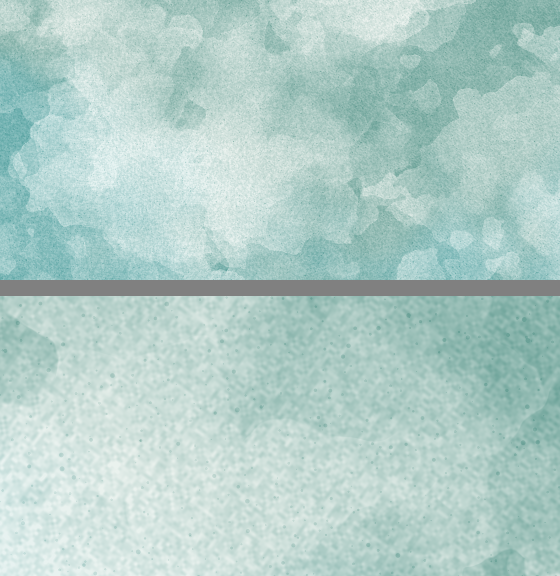
Top, the full canvas; bottom, a detail of the centre.
A WebGL 2 fragment shader for this texture:

```glsl
#version 300 es
precision highp float;

uniform vec2 u_resolution;
out vec4 fragColor;

const int WASH_COUNT = 5;
const vec3 DEEP_GREEN = vec3(0.50, 0.685, 0.65);
const vec3 PALE_MIST = vec3(0.90, 0.935, 0.918);
const vec3 TEAL_SHIFT = vec3(-0.055, 0.012, 0.045);

float hash(vec2 p) {
    return fract(sin(dot(p, vec2(127.1, 311.7))) * 43758.5453);
}

vec2 hash2(vec2 p) {
    return vec2(hash(p), hash(p + 19.7));
}

float noise(vec2 p) {
    vec2 i = floor(p);
    vec2 f = fract(p);
    f = f * f * (3.0 - 2.0 * f);
    float low = mix(hash(i), hash(i + vec2(1, 0)), f.x);
    float high = mix(hash(i + vec2(0, 1)), hash(i + vec2(1, 1)), f.x);
    return mix(low, high, f.y);
}

float fbm(vec2 p) {
    float sum = 0.0;
    float amplitude = 0.533;
    for (int i = 0; i < 4; i++) {
        sum += amplitude * noise(p);
        p = mat2(1.6, 1.2, -1.2, 1.6) * p + 7.3;
        amplitude *= 0.5;
    }
    return sum;
}

// Distance to the nearest jittered point: its level sets are scalloped.
float lobes(vec2 p) {
    vec2 cell = floor(p);
    float nearest = 2.0;
    for (int y = -1; y <= 1; y++) {
        for (int x = -1; x <= 1; x++) {
            vec2 c = cell + vec2(x, y);
            nearest = min(nearest, length(c + hash2(c) - p));
        }
    }
    return nearest;
}

float glow(vec2 p, vec2 centre, float radius) {
    vec2 d = (p - centre) / radius;
    return exp(-dot(d, d));
}

// Where the pale pigment gathers.
float cloudCover(vec2 p) {
    return glow(p, vec2(0.42, 0.28), 0.42)
         + 0.75 * glow(p, vec2(0.98, 0.36), 0.26)
         + 1.1 * glow(p, vec2(1.33, 1.02), 0.26)
         + 0.75 * glow(p, vec2(2.0, 0.25), 0.36)
         + 0.6 * glow(p, vec2(0.3, 1.0), 0.36);
}

// One translucent wash: x is its opacity, y its bright dried rim.
vec2 wash(vec2 p, float cover, float threshold, vec2 seed) {
    vec2 ragged = vec2(fbm(p * 9.0 + seed), fbm(p * 9.0 - seed)) - 0.5;
    vec2 q = p + 0.1 * ragged;
    float field = 0.5 * cover + 1.1 * (fbm(q * 2.8 + seed) - 0.5)
                + 0.24 * (0.45 - lobes(q * 6.5 + seed)) - threshold;
    float softness = smoothstep(0.5, 0.85, noise(p * 3.0 - seed));
    float inside = smoothstep(0.0, mix(0.012, 0.2, softness), field);
    float pigment = mix(0.05, 0.32, smoothstep(0.3, 0.7, fbm(p * 4.0 + seed * 1.7)));
    float rim = inside * exp(-max(field, 0.0) * 45.0) * (1.0 - softness);
    return vec2(inside * pigment, rim);
}

// Sparse dark specks in the paper.
float flecks(vec2 p, float density) {
    vec2 cell = floor(p);
    vec2 centre = 0.2 + 0.6 * hash2(cell);
    float radius = mix(0.03, 0.14, hash(cell + 5.1));
    float dist = length(fract(p) - centre);
    float present = step(hash(cell + 11.3), density);
    return present * (1.0 - smoothstep(radius - 0.02, radius + 0.06, dist));
}

void main() {
    vec2 p = gl_FragCoord.xy / u_resolution.y;
    float cover = cloudCover(p);

    // Mottled ground
    float tone = 0.23 + 0.5 * (fbm(p * 2.2 + 3.0) - 0.5) + 0.08 * cover;
    tone += 0.16 * (fbm(p * 14.0) - 0.5);

    // Stacked washes, from broad veils to bright cores
    for (int i = 0; i < WASH_COUNT; i++) {
        float level = float(i);
        vec2 layer = wash(p, cover, 0.14 + 0.065 * level, vec2(13.7, 8.3) * (level + 1.0));
        tone += (1.0 - tone) * (layer.x + 0.13 * layer.y);
    }

    // Feathered veins inside the pale areas
    float vein = exp(-abs(fbm(p * 5.0 + 31.0) - 0.5) * 45.0);
    tone += 0.07 * vein * smoothstep(0.4, 0.9, cover);
    tone = 0.49 + 1.3 * (tone - 0.51);

    // Paper grain, turned off the pixel axes
    vec2 paper = mat2(0.8, 0.6, -0.6, 0.8) * p;
    tone += 0.34 * (noise(paper * 240.0) - 0.5) + 0.16 * (noise(paper * 125.0 + 4.0) - 0.5);
    tone -= 0.3 * flecks(paper * 55.0, 0.2) + 0.22 * flecks(paper * 90.0 + 9.0, 0.2);

    // Cool tint toward the lower and outer edges
    float side = abs(2.0 * gl_FragCoord.x / u_resolution.x - 1.0);
    float cool = fbm(p * 2.0 + 17.0) + 0.35 * side * side - 0.5 * p.y;
    vec3 colour = mix(DEEP_GREEN, PALE_MIST, clamp(tone, -0.2, 1.05));
    colour += TEAL_SHIFT * smoothstep(0.3, 0.8, cool) * (1.0 - 0.6 * clamp(tone, 0.0, 1.0));
    fragColor = vec4(colour, 1.0);
}
```
